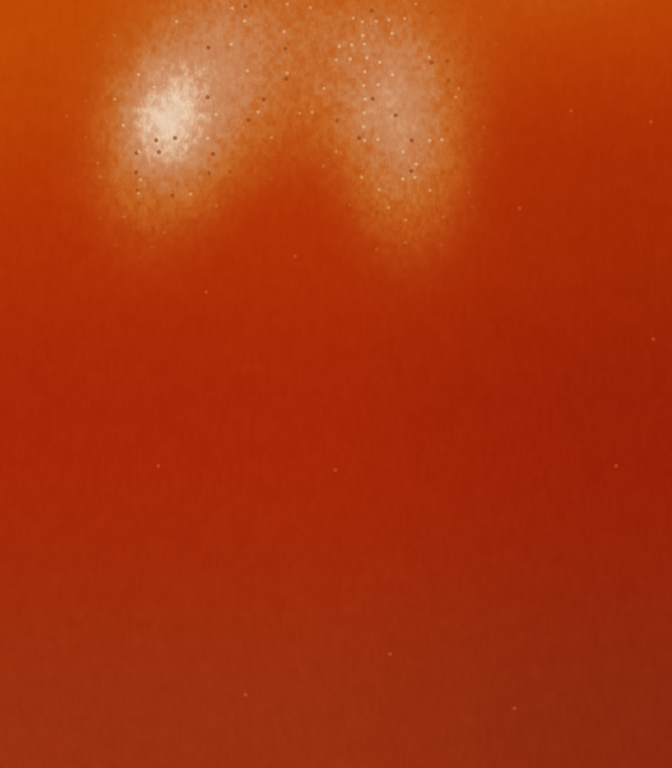
This texture is drawn by a WebGL 2 fragment shader. Its source:

```glsl
#version 300 es
precision highp float;
// A glossy red-orange skin lit from above: a vertical colour ramp,
// soft tilted Gaussian highlights roughened by value noise,
// and small pits and glints scattered through jittered grid cells.

uniform vec2 u_resolution;
out vec4 fragColor;

const vec3 BROWN  = vec3(0.61, 0.19, 0.06);
const vec3 RED    = vec3(0.66, 0.155, 0.03);
const vec3 WARM   = vec3(0.70, 0.195, 0.02);
const vec3 ORANGE = vec3(0.75, 0.29, 0.02);
const vec3 AMBER  = vec3(0.76, 0.38, 0.12);
const vec3 TAN    = vec3(0.79, 0.52, 0.34);
const vec3 CREAM  = vec3(0.92, 0.80, 0.69);

float hash(vec2 p) {
    vec3 q = fract(vec3(p.xyx) * 0.1031);
    q += dot(q, q.yzx + 33.33);
    return fract((q.x + q.y) * q.z);
}

float noise(vec2 p) {
    vec2 i = floor(p), f = fract(p);
    f = f * f * (3.0 - 2.0 * f);
    return mix(mix(hash(i), hash(i + vec2(1, 0)), f.x),
               mix(hash(i + vec2(0, 1)), hash(i + vec2(1, 1)), f.x), f.y);
}

// Layered noise centred on zero
float grain(vec2 p) {
    float sum = 0.0, amp = 0.5;
    for (int i = 0; i < 3; i++) {
        sum += amp * (noise(p) - 0.5);
        p = mat2(0.8, 0.6, -0.6, 0.8) * p * 1.9 + 17.0;
        amp *= 0.6;
    }
    return sum;
}

// Soft elliptical light; a positive tilt leans its long axis to the right
float glow(vec2 p, vec2 centre, vec2 radius, float tilt) {
    vec2 axis = vec2(sin(tilt), cos(tilt)), d = p - centre;
    vec2 q = vec2(dot(d, vec2(axis.y, -axis.x)), dot(d, axis)) / radius;
    return exp(-dot(q, q));
}

// Sparse round dots, at most one per grid cell
float specks(vec2 p, float scale, float density, float size, float seed) {
    vec2 cell = floor(p * scale), f = fract(p * scale);
    vec2 key = cell + seed;
    vec2 centre = 0.3 + 0.4 * vec2(hash(key + 5.3), hash(key + 9.7));
    float shown = step(hash(key), density);
    return shown * (1.0 - smoothstep(size * 0.3, size, length(f - centre)));
}

// Body colour without the highlights
vec3 skin(vec2 p) {
    vec3 c = mix(BROWN, RED, smoothstep(0.05, 0.42, p.y));
    c = mix(c, WARM, smoothstep(0.45, 0.74, p.y));
    float warmth = smoothstep(0.70, 1.03, p.y + 0.16 * (0.3 - p.x));
    c = mix(c, ORANGE, warmth);
    float shade = smoothstep(0.35, 0.875, p.x) * (1.0 - smoothstep(0.65, 1.0, p.y));
    return c - shade * vec3(0.055, 0.027, 0.003);
}

// Combined strength of the two lobes, the hot core and the bridge
float highlight(vec2 p) {
    float g = 0.48 * glow(p, vec2(0.245, 0.86), vec2(0.10, 0.17), 0.40);
    g += 0.46 * glow(p, vec2(0.213, 0.840), vec2(0.055, 0.072), 0.15);
    g += 0.43 * glow(p, vec2(0.520, 0.83), vec2(0.085, 0.16), -0.12);
    g += 0.12 * glow(p, vec2(0.515, 0.845), vec2(0.04, 0.07), 0.0);
    g += 0.27 * glow(p, vec2(0.410, 0.94), vec2(0.23, 0.15), 0.0);
    return g + 0.12 * glow(p, vec2(0.75, 1.03), vec2(0.10, 0.06), 0.0);
}

vec3 lighten(vec3 base, float g) {
    vec3 c = mix(base, AMBER, smoothstep(0.02, 0.36, g));
    c = mix(c, TAN, smoothstep(0.25, 0.65, g));
    return mix(c, CREAM, smoothstep(0.60, 1.05, g));
}

void main() {
    vec2 p = gl_FragCoord.xy / u_resolution.y;

    // Rough surface bends and breaks up the light
    float coarse = grain(p * 48.0);
    float fine = grain(p * vec2(165.0, 125.0));
    vec2 bend = 0.012 * vec2(coarse, grain(p * 55.0 + 31.0));
    float g = highlight(p + bend);
    float lit = smoothstep(0.02, 0.5, g);
    g += lit * (0.30 * fine + 0.09 * coarse);

    vec3 color = lighten(skin(p), max(g, 0.0));

    // Faint mottling and upright fibres over the whole skin
    float fibre = noise(p * vec2(230.0, 65.0)) - 0.5;
    color += vec3(0.025, 0.022, 0.012) * (0.6 * coarse + 0.7 * fine + 0.4 * fibre);

    // Pits and glints, denser where the light falls
    float pits = specks(p, 42.0, 0.13, 0.17, 3.0);
    float glints = specks(p, 58.0, 0.16, 0.20, 41.0);
    float dust = specks(p, 17.0, 0.06, 0.065, 83.0);
    color = mix(color, vec3(0.53, 0.22, 0.07), 0.6 * lit * pits);
    color = mix(color, CREAM, 0.5 * lit * glints);
    color = mix(color, vec3(0.79, 0.36, 0.16), 0.55 * dust);

    fragColor = vec4(clamp(color, 0.0, 1.0), 1.0);
}
```
